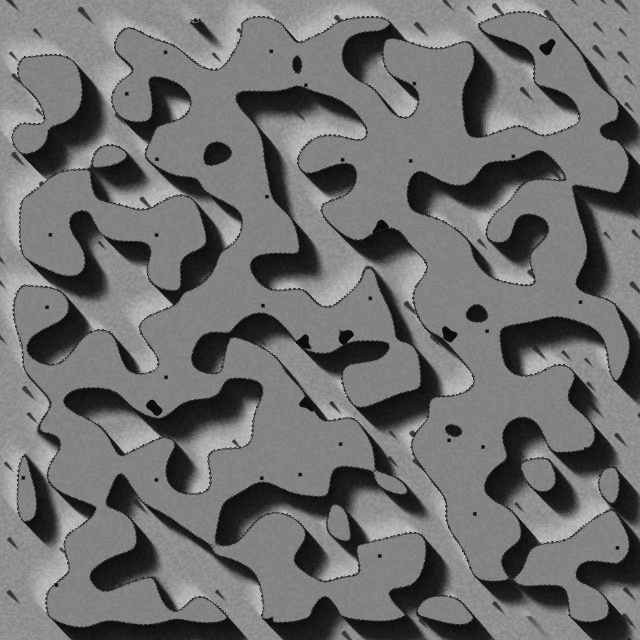
A Shadertoy shader for this pattern:

```glsl
// Flat grey plateaus with ragged rims casting soft diagonal shadows on a grainy floor.

const float PLATEAU_TONE = 0.515;
const float OPEN_FLOOR_TONE = 0.56;
const float FACING_FLOOR_TONE = 0.71;
const float SHADOW_DEEP = 0.05;
const float SHADOW_PALE = 0.17;
const float RIM_TONE = 0.10;

const vec2 SHADOW_DIR = vec2(0.68, -0.733);
const float SHADOW_REACH = 0.068;
const float BOUNCE_REACH = 0.055;
const int MARCH_STEPS = 18;

const int WAVES = 18;
const float LOW_FREQ = 3.0;         // cycles across the canvas
const float HIGH_FREQ = 12.5;
const float CENTRE_BIAS = 0.27;
const float MARGIN = 0.04;
const float EDGE_SOFT = 0.0013;
const float TOOTH_FREQ = 850.0;
const float TOOTH_DEPTH = 0.0011;
const float PIT_CELLS = 18.0;
const float PIT_SHARE = 0.23;
const vec2 STREAK_CELL = vec2(0.062, 0.026);
const float STREAK_SHARE = 0.32;
const float GRAIN_SCALE = 400.0;

float hash(vec2 p) {
    vec3 q = fract(vec3(p.xyx) * 0.1031);
    q += dot(q, q.yzx + 33.33);
    return fract((q.x + q.y) * q.z);
}

float valueNoise(vec2 p) {
    vec2 i = floor(p), f = fract(p);
    f = f * f * (3.0 - 2.0 * f);
    return mix(mix(hash(i), hash(i + vec2(1, 0)), f.x),
               mix(hash(i + vec2(0, 1)), hash(i + vec2(1, 1)), f.x), f.y);
}

// Layered sines in turning directions; positive on plateaus.
float terrain(vec2 p) {
    const mat2 TURN = mat2(-0.7374, 0.6755, -0.6755, -0.7374);
    vec2 dir = vec2(0.8, 0.6);
    float sum = 0.0;
    for (int i = 0; i < WAVES; i++) {
        float k = float(i);
        float freq = mix(LOW_FREQ, HIGH_FREQ, fract(k * 0.4142 + 0.3));
        sum += sin(6.2832 * freq * dot(dir, p) + 1.3 * k * k + 0.7);
        dir = TURN * dir;
    }
    vec2 c = p - 0.5;
    float border = 0.5 - max(abs(c.x), abs(c.y));
    return sum * sqrt(2.0 / float(WAVES)) + CENTRE_BIAS - dot(c, c)
         - 3.2 * (1.0 - smoothstep(0.0, MARGIN, border));
}

// Nearness (0 to 1) of the closest plateau along a ray.
float nearness(vec2 p, vec2 dir, float reach, float soft) {
    float best = 0.0;
    for (int i = 0; i < MARCH_STEPS; i++) {
        float t = (float(i) + 0.5) / float(MARCH_STEPS);
        best = max(best, (1.0 - t) * smoothstep(-soft, soft, terrain(p + dir * reach * t)));
    }
    return best;
}

// Scattered pits: mostly tiny squares, a few larger ragged holes.
float pits(vec2 p) {
    vec2 cell = floor(p * PIT_CELLS);
    float keep = step(hash(cell + 5.0), PIT_SHARE);
    float large = step(0.84, hash(cell + 31.0));
    vec2 jitter = vec2(hash(cell + 57.0), hash(cell + 83.0)) - 0.5;
    vec2 q = p - (cell + 0.5 + 0.4 * jitter) / PIT_CELLS;
    vec2 ragged = q + 0.003 * sin(p.yx * 260.0);
    float d = mix(max(abs(q.x), abs(q.y)) - 0.0026, length(ragged) - 0.011, large);
    return keep * (1.0 - smoothstep(-EDGE_SOFT, EDGE_SOFT, d));
}

// Tapered slivers of shade lying along the shadow direction.
float streaks(vec2 p) {
    vec2 q = vec2(dot(p, SHADOW_DIR), dot(p, vec2(-SHADOW_DIR.y, SHADOW_DIR.x)));
    q.x += 0.031 * floor(q.y / STREAK_CELL.y);
    vec2 cell = floor(q / STREAK_CELL);
    vec2 local = q - (cell + 0.5) * STREAK_CELL;
    local.y += 0.012 * (hash(cell + 17.0) - 0.5);
    float size = mix(0.5, 1.0, hash(cell + 71.0));
    float along = clamp(local.x / (0.046 * size) + 0.5, 0.0, 1.0);
    float width = 0.0055 * size * (1.0 - along) * smoothstep(0.0, 0.12, along);
    float body = 1.0 - smoothstep(width - 0.002, width + 0.0015, abs(local.y));
    return body * step(hash(cell + 43.0), STREAK_SHARE) * smoothstep(1.0, 0.5, along)
         * smoothstep(0.0, 0.1, along);
}

float floorTone(vec2 p) {
    float shade = nearness(p, -SHADOW_DIR, SHADOW_REACH, 0.12);
    float bounce = nearness(p, SHADOW_DIR, BOUNCE_REACH, 0.3);
    float lit = mix(OPEN_FLOOR_TONE, FACING_FLOOR_TONE, smoothstep(0.0, 0.8, bounce));
    lit = mix(lit, SHADOW_PALE, 0.9 * streaks(p));
    return mix(lit, mix(SHADOW_PALE, SHADOW_DEEP, shade), smoothstep(0.0, 0.42, shade));
}

void mainImage(out vec4 fragColor, in vec2 fragCoord) {
    vec2 p = fragCoord / iResolution.xy;

    // Signed distance to the plateau rim, with small teeth.
    const float STEP = 0.001;
    float h = terrain(p);
    vec2 slope = vec2(terrain(p + vec2(STEP, 0)), terrain(p + vec2(0, STEP))) - h;
    float teeth = sin(p.x * TOOTH_FREQ) * sin(p.y * TOOTH_FREQ);
    float d = h / max(length(slope) / STEP, 12.0) + TOOTH_DEPTH * teeth;

    float plateau = smoothstep(-EDGE_SOFT, EDGE_SOFT, d);
    float tone = PLATEAU_TONE;
    if (plateau < 1.0) tone = mix(floorTone(p), PLATEAU_TONE, plateau);

    // Dotted rim and pits.
    float rim = 1.0 - smoothstep(0.0004, 0.0022, abs(d));
    tone = mix(tone, min(tone, RIM_TONE), rim * (0.65 + 0.35 * teeth));
    tone = mix(tone, SHADOW_DEEP, pits(p) * plateau);

    // Grain, stronger on the lit floor.
    float grain = valueNoise(p * GRAIN_SCALE) - 0.5;
    tone += grain * mix(0.09, 0.05, plateau) * smoothstep(0.0, 0.5, tone + 0.15);
    fragColor = vec4(vec3(tone), 1.0);
}
```
